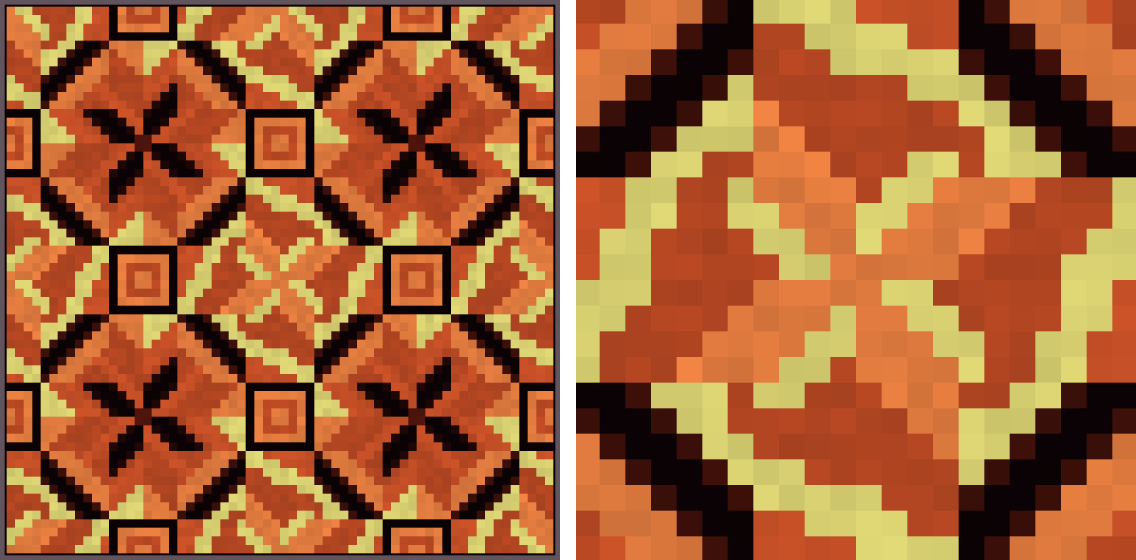
Left: the whole. Right: its middle third, enlarged.
Reproduce this pattern procedurally as a WebGL 1 fragment shader.

```glsl
precision highp float;
// Woven geometric tiling, two repeats each way: octagons with a four-blade star,
// framed squares between them and yellow-edged pinwheels at the tile corners.
// Each tile is a 32 by 32 grid of flat cells, folded by quarter turns.

uniform vec2 u_resolution;

#define REPEATS 2.0
#define CELLS 32.0
#define FRAME 0.0085
#define MARGIN 0.0117
#define WEAR 0.11
#define DARK_RED vec3(0.69, 0.27, 0.13)
#define RED vec3(0.77, 0.31, 0.15)
#define ORANGE vec3(0.86, 0.47, 0.24)
#define YELLOW vec3(0.84, 0.81, 0.44)
#define BLACK vec3(0.04, 0.008, 0.015)
#define BROWN vec3(0.23, 0.06, 0.035)
#define GREY vec3(0.38, 0.33, 0.36)

float hash(vec2 p) {
  return fract(sin(dot(p, vec2(127.1, 311.7))) * 43758.5453);
}

// Turns a point by quarters into the upper right quadrant.
vec2 foldQuarter(vec2 p) {
  if (p.x < 0.0 && p.y > 0.0) return vec2(p.y, -p.x);
  if (p.x < 0.0) return -p;
  if (p.y < 0.0) return vec2(-p.y, p.x);
  return p;
}

// Concentric rings inside a black frame.
vec3 squareColor(float radius) {
  if (radius > 3.0) return BLACK;
  if (radius > 2.0) return ORANGE * 1.03;
  return radius > 1.0 ? DARK_RED * 1.05 : ORANGE;
}

// Octagon with dark diagonal bands and a star of slanted blades.
vec3 octagonColor(vec2 p) {
  float sum = p.x + p.y;
  float rise = p.y - p.x;
  if (sum > 15.5 && min(p.x, p.y) > 4.0) {
    return abs(sum - 17.5) < 1.0 ? BLACK : BROWN;
  }
  if (sum < 1.5) return BROWN * 1.3;
  if (p.x < 4.0 && rise > -0.5 && rise < 3.5) {
    return rise > 0.5 && rise < 2.5 ? BLACK : mix(BROWN, BLACK, 0.6);
  }
  if (rise > 7.5) return YELLOW;
  if (rise < -7.5) return ORANGE;
  if (sum > 12.5 && min(p.x, p.y) > 4.0) return ORANGE;
  bool bright = rise > 4.5 || (rise < -0.5 && rise > -2.5);
  return bright ? RED : DARK_RED;
}

// Orange pinwheel blades with stepped yellow outlines on red.
vec3 pinwheelColor(vec2 p) {
  float sum = p.x + p.y;
  float rise = p.y - p.x;
  if (p.y < 4.0 && rise < 0.5 && rise > -3.5) {
    return rise < -2.5 ? ORANGE * 1.05 : ORANGE;
  }
  // Arm beside the blade.
  if (p.y < 4.0 && p.x > p.y) {
    float offset = p.x - 9.2 - 0.6 * p.y;
    if (abs(offset) < 1.05) return YELLOW;
    return offset > 0.0 ? RED : DARK_RED;
  }
  // Diagonal edge along the octagon.
  if (p.x > 4.0) return sum > 10.5 || p.y < 5.0 && p.x > 5.0 ? YELLOW : DARK_RED;
  // Arm above the blade.
  if (rise < 2.5 && p.y < 5.0) return YELLOW;
  float height = p.y - 9.2 + 0.35 * p.x;
  if (abs(height) < 1.05) return YELLOW;
  return height > 0.0 ? RED : DARK_RED;
}

vec3 tileColor(vec2 cell) {
  vec2 local = mod(cell, CELLS) + 0.5;
  vec2 star = local - 0.5 * CELLS;
  vec2 corner = mod(local + 0.5 * CELLS, CELLS) - 0.5 * CELLS;
  vec2 a = abs(star);
  float side = max(a.x, a.y);
  float squareRadius = max(abs(side - 16.0), min(a.x, a.y));
  if (squareRadius < 4.0) return squareColor(squareRadius);
  if (side < 12.0 && a.x + a.y < 19.5) return octagonColor(foldQuarter(star));
  return pinwheelColor(foldQuarter(corner));
}

vec3 sceneColor(vec2 uv) {
  vec2 edge = min(uv, 1.0 - uv);
  float inset = min(edge.x, edge.y);
  if (inset < FRAME) return GREY;
  if (inset < MARGIN) return BLACK;
  vec2 cell = floor((uv - MARGIN) / (1.0 - 2.0 * MARGIN) * REPEATS * CELLS);
  // Slight uneven dye from cell to cell.
  return tileColor(cell) * (1.0 + WEAR * (hash(cell) - 0.5));
}

void main() {
  // Nine samples per pixel smooth the cell edges.
  vec3 color = vec3(0.0);
  for (int j = -1; j <= 1; j++) {
    for (int i = -1; i <= 1; i++) {
      vec2 offset = vec2(float(i), float(j)) / 3.0;
      color += sceneColor((gl_FragCoord.xy + offset) / u_resolution);
    }
  }
  gl_FragColor = vec4(color / 9.0, 1.0);
}
```
